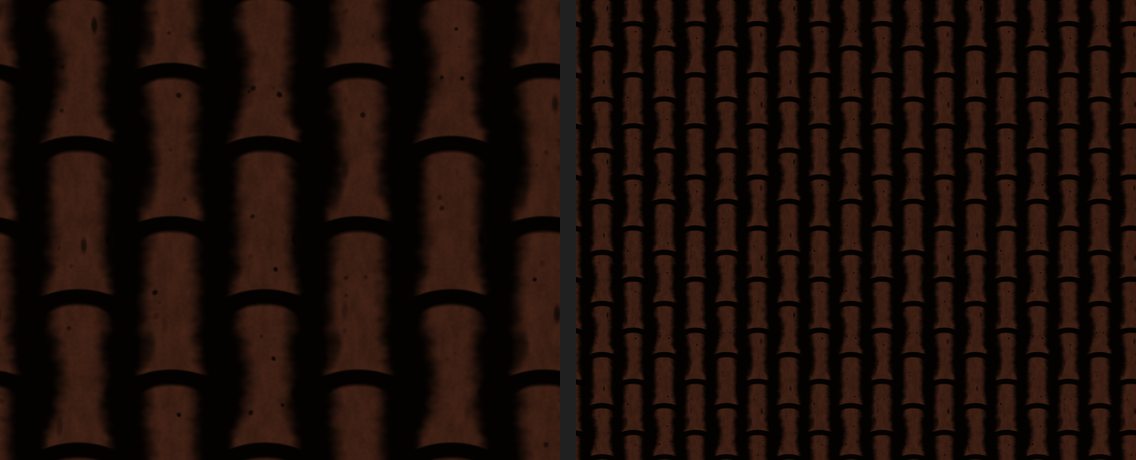
Left: one tile. Right: repeated 3 by 3.
A Shadertoy shader for this texture:

```glsl
const vec2 TILES = vec2(6.0, 3.0);          // columns and rows
const float COLUMN_PHASE = 0.836;           // first column centre, in columns
const vec2 LIP_HEIGHT = vec2(0.06, 0.536);  // lip level of even and odd columns
const float LIP_ARCH = 0.045;
const float LIP_SHADOW = 0.075;
const float HALF_WIDTH = 0.385;
const float EDGE_SOFTNESS = 0.23;
const float FLARE = 0.045;
const vec3 WAIST_EVEN = vec3(0.10, 0.0, 0.10);   // per row, from the bottom
const vec3 WAIST_ODD = vec3(-0.03, 0.08, 0.03);
const float TILE_ASPECT = 1.64;
const int SPOTS = 5;
const vec3 CLAY = vec3(0.232, 0.116, 0.073);
const vec3 SHADOW = vec3(0.016, 0.006, 0.001);

vec2 hash2(vec2 p) {
    vec3 q = fract(p.xyx * vec3(0.1031, 0.1030, 0.0973));
    q += dot(q, q.yzx + 33.33);
    return fract((q.xx + q.yz) * q.zy);
}

vec2 gradientAt(vec2 cell, vec2 period) {
    float angle = 6.28318 * hash2(mod(cell, period) + 7.0).x;
    return vec2(cos(angle), sin(angle));
}

// Gradient noise that wraps after a whole number of cells
float noise(vec2 p, vec2 period) {
    vec2 i = floor(p), f = p - i;
    vec2 w = f * f * f * (f * (f * 6.0 - 15.0) + 10.0);
    vec2 e = vec2(0.0, 1.0);
    float a = dot(gradientAt(i, period), f);
    float b = dot(gradientAt(i + e.yx, period), f - e.yx);
    float c = dot(gradientAt(i + e.xy, period), f - e.xy);
    float d = dot(gradientAt(i + e.yy, period), f - e.yy);
    return mix(mix(a, b, w.x), mix(c, d, w.x), w.y);
}

float softEllipse(vec2 p, vec2 radius) {
    return 1.0 - smoothstep(0.35, 1.25, length(p / radius));
}

// Dark pits, some round and some drawn out along the tile
float pits(vec2 p, vec2 tile) {
    float dark = 0.0;
    for (int i = 0; i < SPOTS; i++) {
        vec2 seed = tile * vec2(17.0, 31.0) + float(i) * 5.3;
        vec2 place = hash2(seed), kind = hash2(seed + 71.7);
        vec2 centre = vec2(mix(-0.2, 0.22, place.x), mix(0.12, 0.82, place.y));
        float radius = mix(0.022, 0.042, kind.x);
        float stretch = 1.0 + 1.6 * step(0.75, kind.x);
        float depth = mix(0.08, 0.85, kind.y * kind.y);
        vec2 offset = (p - centre) * vec2(1.0, TILE_ASPECT);
        dark = max(dark, depth * softEllipse(offset, radius * vec2(1.0, stretch)));
    }
    return dark;
}

void mainImage(out vec4 fragColor, in vec2 fragCoord) {
    vec2 uv = fragCoord / iResolution.xy;

    // Column, arched lip and position within the tile
    float u = uv.x * TILES.x - COLUMN_PHASE + 0.5;
    float column = mod(floor(u), TILES.x);
    bool odd = mod(column, 2.0) > 0.5;
    float x = fract(u) - 0.5;
    float bend = x * x / (HALF_WIDTH * HALF_WIDTH);
    float v = uv.y * TILES.y - (odd ? LIP_HEIGHT.y : LIP_HEIGHT.x)
            - LIP_ARCH * (1.0 - bend);
    float row = mod(floor(v), TILES.y);
    float s = fract(v);                     // 0 at the lip, 1 under the next one

    // Outline: left waist, flared foot and ragged sides
    vec3 waists = odd ? WAIST_ODD : WAIST_EVEN;
    float waist = row < 0.5 ? waists.x : (row < 1.5 ? waists.y : waists.z);
    float belly = smoothstep(0.08, 0.35, s) * (1.0 - smoothstep(0.45, 0.85, s));
    float ragged = 0.05 * noise(uv * vec2(24.0, 30.0), vec2(8.0, 30.0))
                 + 0.03 * noise(uv * vec2(48.0, 72.0), vec2(16.0, 72.0));
    float foot = 1.0 - smoothstep(0.0, 0.22, s);
    float halfWidth = HALF_WIDTH + FLARE * foot + ragged
                    - waist * belly * (x < 0.0 ? 1.0 : 0.25) - (odd ? 0.02 : 0.0);
    float softness = EDGE_SOFTNESS * (1.0 - 0.3 * foot);
    float light = 1.0 - smoothstep(halfWidth - softness, halfWidth, abs(x));

    // Lip edge and the shadow it casts on the rounded shoulder below
    float shoulder = 1.0 - LIP_SHADOW - 0.05 * bend * bend;
    light *= smoothstep(0.0, 0.018, s);
    light *= 1.0 - smoothstep(shoulder - 0.035, shoulder, s);

    // Chipped side, mottling, streaks and pits
    vec2 chip = odd ? vec2(-0.25, 0.17) : vec2(0.33, 0.36);
    vec2 chipSize = odd ? vec2(0.09, 0.12) : vec2(0.045, 0.05);
    light *= 1.0 - (odd ? 0.45 : 0.9) * softEllipse(vec2(x, s) - chip, chipSize);
    float mottle = 0.16 * noise(uv * vec2(30.0, 20.0), vec2(30.0, 20.0))
                 + 0.12 * noise(uv * vec2(84.0, 28.0), vec2(84.0, 28.0))
                 + 0.10 * noise(uv * vec2(150.0, 120.0), vec2(150.0, 120.0));
    light *= (1.0 + mottle) * (1.0 - pits(vec2(x, s), vec2(column, row)));

    fragColor = vec4(mix(SHADOW, CLAY, light), 1.0);
}
```
